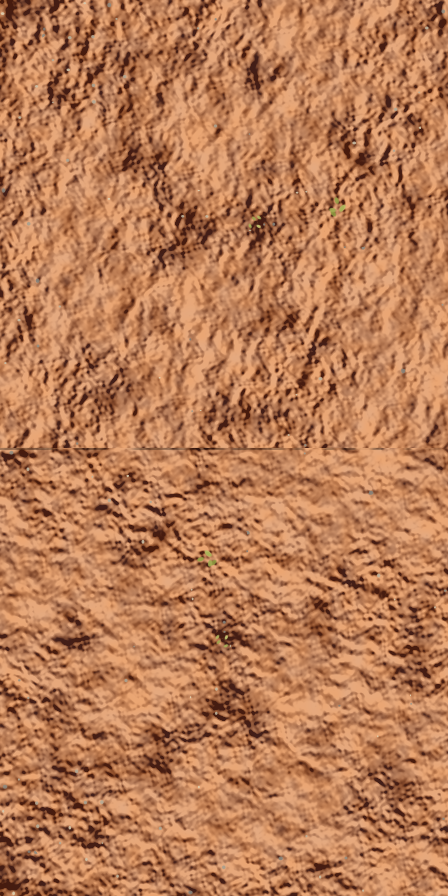
Give the GLSL for this texture, as a Shadertoy shader.

```glsl
float hash(vec2 p) {
    vec3 a = fract(p.xyx * 0.1031);
    a += dot(a, a.yzx + 33.33);
    return fract((a.x + a.y) * a.z);
}

float noise(vec2 p) {
    vec2 i = floor(p), f = fract(p);
    f = f * f * (3.0 - 2.0 * f);
    return mix(mix(hash(i), hash(i + vec2(1, 0)), f.x),
               mix(hash(i + vec2(0, 1)), hash(i + vec2(1, 1)), f.x), f.y);
}

float fbm(vec2 p) {
    float sum = 0.0, amp = 0.5;
    for (int i = 0; i < 4; i++) {
        sum += amp * noise(p);
        p = mat2(1.6, 1.2, -1.2, 1.6) * p + 7.3;
        amp *= 0.5;
    }
    return sum;
}

// Soil height: leaning ridges, crumbs and fine grain
float soilHeight(vec2 p, float rough) {
    vec2 warp = 0.022 * vec2(noise(p * 24.0), noise(p * 24.0 + 40.0));
    vec2 ridge = vec2(dot(p, vec2(0.95, -0.3)), 0.62 * dot(p, vec2(0.3, 0.95))) + warp;
    vec2 crumb = mat2(0.8, 0.6, -0.6, 0.8) * p + 0.4 * warp;
    return 0.46 * noise(ridge * 30.0 + 3.0)
         + 0.36 * noise(ridge * 61.0 + 11.0)
         + mix(0.16, 0.30, rough) * noise(crumb * 82.0 + 37.0)
         + mix(0.20, 0.30, rough) * noise(crumb.yx * 135.0 + 119.0);
}

vec3 soilColor(float v) {
    vec3 c = mix(vec3(0.27, 0.11, 0.07), vec3(0.53, 0.30, 0.18), smoothstep(0.0, 0.36, v));
    c = mix(c, vec3(0.73, 0.485, 0.33), smoothstep(0.28, 0.68, v));
    return mix(c, vec3(0.91, 0.655, 0.47), smoothstep(0.62, 1.0, v));
}

// Scattered small pebbles, denser on rough ground
vec3 addPebbles(vec3 col, vec2 p, float rough, float px) {
    vec2 cell = floor(p * 55.0);
    float pick = hash(cell + 5.0), tint = hash(cell + 71.0);
    vec2 center = (cell + 0.3 + 0.4 * vec2(hash(cell + 13.0), hash(cell + 29.0))) / 55.0;
    vec2 d = (p - center) * vec2(1.0, 0.8 + 0.6 * tint);
    float radius = mix(0.0015, 0.0045, hash(cell + 47.0));
    float present = step(1.0 - mix(0.008, 0.045, rough * rough), pick);
    vec3 stone = mix(vec3(0.48, 0.48, 0.46), vec3(0.92, 0.87, 0.74), tint);
    return mix(col, stone, 0.85 * present * (1.0 - smoothstep(-px, px, length(d) - radius)));
}

// A few tiny seedlings
vec3 addSeedlings(vec3 col, vec2 p, float px) {
    for (int i = 0; i < 9; i++) {
        float k = float(i), group = floor(k / 5.0);
        vec2 center = mix(vec2(0.755, 0.53), vec2(0.565, 0.51), group);
        center += 0.045 * (vec2(hash(vec2(k, 3.0)), hash(vec2(k, 9.0))) - 0.5);
        float angle = 6.28 * hash(vec2(k, 17.0));
        vec2 axis = vec2(cos(angle), sin(angle)), d = p - center;
        d = vec2(dot(d, axis), dot(d, vec2(-axis.y, axis.x)));
        float leaf = length(d * vec2(0.6, 1.0)) - 0.0045 + 0.0015 * group;
        vec3 green = mix(vec3(0.50, 0.55, 0.20), vec3(0.82, 0.83, 0.48), hash(vec2(k, 31.0)));
        col = mix(col, green, 0.9 * (1.0 - smoothstep(-px, px, leaf)));
    }
    return col;
}

void mainImage(out vec4 fragColor, in vec2 fragCoord) {
    vec2 uv = fragCoord / iResolution.x;
    float px = 0.7 / iResolution.x;

    // Two square plots; the lower one is turned a quarter
    vec2 p = uv.y > 1.0 ? vec2(uv.x, uv.y - 1.0) : vec2(uv.y, 1.0 - uv.x);

    // Broad patches of crumbly and smooth ground
    float rough = smoothstep(0.30, 0.62, fbm(p * 6.0 + 23.0));
    float clump = fbm(p * 14.0 + 61.0);

    // Low sun across the ridges, with shadows deeper than highlights
    vec2 sun = 0.0040 * vec2(0.95, -0.3);
    float slope = soilHeight(p - sun, rough) - soilHeight(p + sun, rough);
    slope *= mix(1.65, 2.2, rough);
    float light = 0.80 + (slope < 0.0 ? 1.25 : 0.75) * slope;
    light -= 0.14 * rough + 0.50 * (clump - 0.47);
    light -= 0.30 * rough * smoothstep(0.50, 0.68, clump);
    light += 0.16 * (noise(mat2(0.6, 0.8, -0.8, 0.6) * p * 150.0 + 183.0) - 0.5);

    vec3 col = soilColor(light);
    col += vec3(-0.015, 0.008, 0.030) * (2.0 * noise(p * 40.0 + 90.0) - 0.9);
    col = addPebbles(col, p, rough, px);
    col = addSeedlings(col, p, px);

    // Thin broken seam between the plots
    float seam = 1.0 - smoothstep(0.001, 0.004, abs(uv.y - 0.998));
    col *= 1.0 - 0.3 * seam * smoothstep(0.3, 0.7, noise(vec2(uv.x * 45.0, 2.0)));
    fragColor = vec4(clamp(col, 0.0, 1.0), 1.0);
}
```
